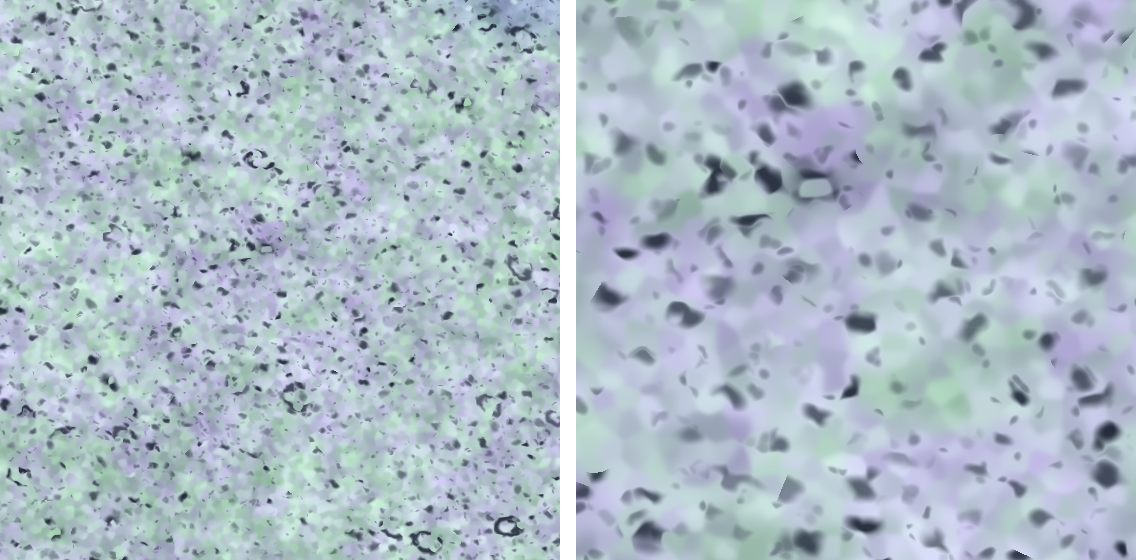
Left: the whole. Right: its middle third, enlarged.
Write a WebGL 1 fragment shader that draws this texture.

```glsl
precision highp float;
uniform vec2 u_resolution;

// Colours
const vec3 STONE = vec3(0.705, 0.775, 0.805);
const vec3 HUE_SWING = vec3(0.03, -0.09, 0.085);
const vec3 INK = vec3(0.09, 0.12, 0.18);
const vec3 GLINT = vec3(0.88, 0.96, 0.98);
const vec3 BLUE_STAIN = vec3(0.50, 0.59, 0.72);

// Mottling: cell sizes and brightness swings
const float BROAD_SIZE = 0.22;
const float PATCH_SIZE = 0.032;
const float GRAIN_SIZE = 0.012;
const float BROAD_SWING = 0.06;
const float PATCH_SWING = 0.15;
const float GRAIN_SWING = 0.16;

// Specks: cell size, radius in cells, chance, elongation
const vec4 DUST = vec4(0.019, 0.25, 0.60, 1.2);
const vec4 SPECK = vec4(0.031, 0.26, 0.52, 1.5);
const vec4 FLAKE = vec4(0.100, 0.13, 0.20, 1.7);
const vec4 STREAK = vec4(0.130, 0.055, 0.20, 4.5);
const vec4 SPARK = vec4(0.060, 0.15, 0.14, 1.2);
const float TILT = 0.2;
const float TILT_SPREAD = 1.3;

// Curled flakes and ragged outlines
const float CURL_CELL = 0.095;
const float CURL_CHANCE = 0.24;
const float WARP_SIZE = 0.010;
const float WARP_AMOUNT = 0.009;

vec3 hash3(vec2 p) {
  vec3 q = fract(p.xyx * vec3(0.1031, 0.1030, 0.0973));
  q += dot(q, q.yxz + 33.33);
  return fract((q.xxy + q.yzz) * q.zyx);
}

// Cellular noise whose random cell values blend smoothly, centred on zero
vec2 softCells(vec2 p, float seed) {
  vec2 cell = floor(p);
  vec2 total = vec2(0.0);
  float weights = 0.0;
  for (int y = -1; y <= 1; y++) {
    for (int x = -1; x <= 1; x++) {
      vec2 id = cell + vec2(float(x), float(y));
      vec2 away = p - id - hash3(id + seed).xy;
      float weight = exp(-5.0 * dot(away, away));
      total += weight * hash3(id + seed + 57.0).xy;
      weights += weight;
    }
  }
  return total / weights - 0.5;
}

vec2 rotate(vec2 v, float angle) {
  float c = cos(angle), s = sin(angle);
  return vec2(c * v.x - s * v.y, s * v.x + c * v.y);
}

// Scattered soft ellipses; returns the strongest cover
float scatter(vec2 p, vec4 kind, float crowding, float faintest, float seed) {
  p /= kind.x;
  vec2 cell = floor(p);
  float cover = 0.0;
  for (int y = -1; y <= 1; y++) {
    for (int x = -1; x <= 1; x++) {
      vec2 id = cell + vec2(float(x), float(y));
      vec3 place = hash3(id + seed);
      vec3 trait = hash3(id + seed + 91.0);
      vec2 away = rotate(p - id - place.xy, TILT + (trait.x - 0.5) * TILT_SPREAD);
      away.x /= kind.w;
      float radius = kind.y * mix(0.55, 1.0, trait.y);
      float blob = 1.0 - smoothstep(0.25, 1.2, length(away) / radius);
      float present = step(place.z, kind.z * crowding);
      cover = max(cover, blob * present * mix(faintest, 1.0, trait.z));
    }
  }
  return cover;
}

// Broken flattened rings
float curls(vec2 p, float breaks, float seed) {
  p /= CURL_CELL;
  vec2 cell = floor(p);
  float cover = 0.0;
  for (int y = -1; y <= 1; y++) {
    for (int x = -1; x <= 1; x++) {
      vec2 id = cell + vec2(float(x), float(y));
      vec3 place = hash3(id + seed);
      vec3 trait = hash3(id + seed + 23.0);
      vec2 away = rotate(p - id - place.xy, TILT + trait.x - 0.5);
      away.x /= 1.5;
      float rim = abs(length(away) - mix(0.09, 0.18, trait.y));
      float line = 1.0 - smoothstep(0.01, 0.07, rim);
      cover = max(cover, line * step(place.z, CURL_CHANCE) * mix(0.6, 1.0, trait.z));
    }
  }
  return cover * smoothstep(-0.12, 0.16, breaks);
}

void main() {
  vec2 uv = gl_FragCoord.xy / u_resolution;

  // Mottled ground
  vec2 broad = softCells(uv / BROAD_SIZE, 11.0);
  vec2 patches = softCells(uv / vec2(PATCH_SIZE * 1.2, PATCH_SIZE), 37.0);
  vec2 grain = softCells(uv / GRAIN_SIZE, 71.0);
  float light = BROAD_SWING * broad.x + PATCH_SWING * patches.x + GRAIN_SWING * grain.x;
  vec3 color = STONE + light + HUE_SWING * (patches.y + 0.7 * grain.y + 0.4 * broad.y);

  // Blue stain in the upper right corner
  float stain = 1.0 - smoothstep(0.0, 0.2, length((uv - vec2(0.95, 1.0)) * vec2(0.7, 1.6)));
  color = mix(color, BLUE_STAIN + light, stain * 0.75);

  // Dark marks on ragged coordinates
  vec2 ragged = uv + WARP_AMOUNT * softCells(uv / WARP_SIZE, 131.0);
  float crowding = 1.0 + 0.9 * broad.y + 0.8 * patches.y;
  float dust = 0.42 * scatter(ragged, DUST, crowding, 0.2, 151.0);
  float specks = scatter(ragged, SPECK, crowding, 0.25, 211.0);
  float flakes = scatter(ragged, FLAKE, 1.0, 0.75, 263.0) * smoothstep(-0.3, 0.05, grain.y);
  float streaks = 0.9 * scatter(ragged, STREAK, 1.0, 0.5, 317.0) * smoothstep(-0.25, 0.1, grain.y);
  float marks = max(max(specks, flakes), max(streaks, curls(ragged, grain.y, 359.0)));
  float dark = max(dust, 0.92 * marks);

  // Pale glints, then ink on top
  color = mix(color, GLINT, 0.7 * scatter(ragged, SPARK, 1.0, 0.3, 419.0));
  color = mix(color, INK, dark);
  gl_FragColor = vec4(clamp(color, 0.0, 1.0), 1.0);
}
```
